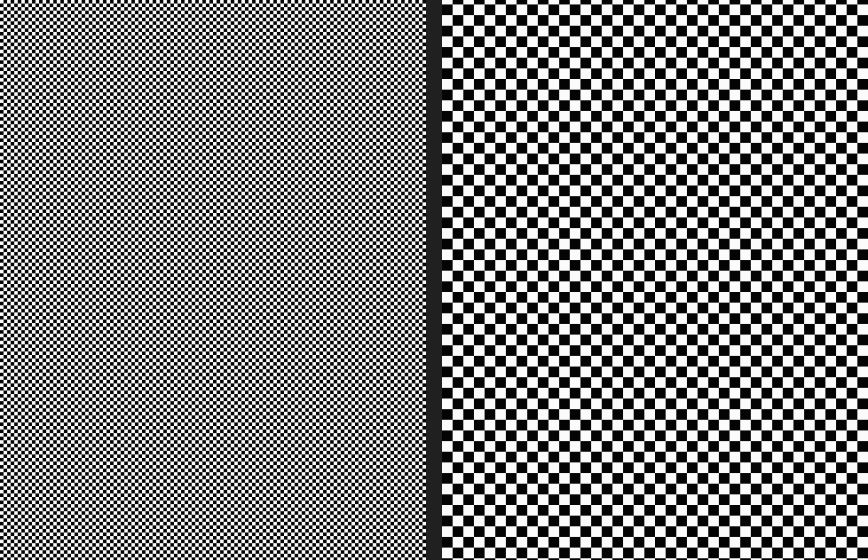
Left, the full canvas; right, a detail of the centre.
This pattern is drawn by a WebGL 2 fragment shader. Its source:

```glsl
#version 300 es
precision highp float;
// A fine black and white checkerboard of square cells, counted from the top left.
// Each axis is a square wave averaged exactly over one pixel; the product of
// the two waves gives the board with smooth edges at any size.

uniform vec2 u_resolution;
out vec4 fragColor;

const float COLUMNS = 120.0;
const vec3 INK = vec3(0.015);
const vec3 PAPER = vec3(0.985);

// Running integral of a wave that is +1 on even cells and -1 on odd cells.
vec2 waveIntegral(vec2 p) {
    return 1.0 - abs(mod(p, 2.0) - 1.0);
}

// Mean of the wave on each axis over a span centred on p.
vec2 filteredWave(vec2 p, float span) {
    return (waveIntegral(p + 0.5 * span) - waveIntegral(p - 0.5 * span)) / span;
}

// Share of paper in the pixel: 1 on even cells, 0 on odd cells.
float checker(vec2 p, float span) {
    vec2 wave = filteredWave(p, span);
    return 0.5 + 0.5 * wave.x * wave.y;
}

void main() {
    // Square cells fill the width; the last row is cut by the lower edge.
    float cellsPerPixel = COLUMNS / u_resolution.x;
    vec2 fromTopLeft = vec2(gl_FragCoord.x, u_resolution.y - gl_FragCoord.y);
    float paperShare = checker(fromTopLeft * cellsPerPixel, cellsPerPixel);

    fragColor = vec4(mix(INK, PAPER, paperShare), 1.0);
}
```
